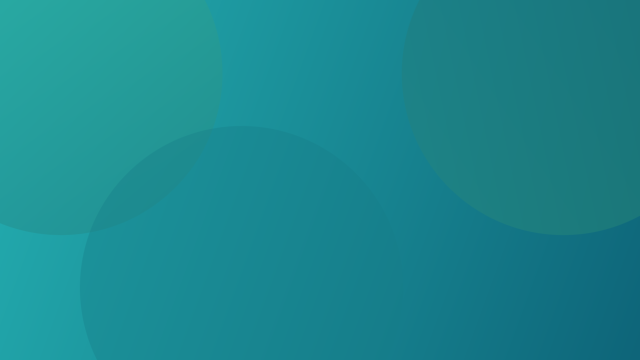
Write a Shadertoy shader that draws this background.

```glsl
// Three large translucent discs over a slanted teal-to-blue gradient.
// Each disc is a distance function with its own linear tint;
// lengths are in canvas heights, with the origin at the lower left.

const vec3 TEAL       = vec3(0.141, 0.686, 0.694);
const vec3 DEEP_BLUE  = vec3(0.053, 0.394, 0.473);
const vec3 GREEN      = vec3(0.275, 0.667, 0.431);
const vec3 DARK_GREEN = vec3(0.157, 0.396, 0.361);
const vec3 DARK_TEAL  = vec3(0.086, 0.490, 0.533);

const float SLOPE_ANGLE = radians(-20.0);  // direction of the backdrop
const float TINT_ANGLE  = radians(60.0);   // direction of the disc tints
const float RADIUS      = 0.449;
const float LEFT_ALPHA  = 0.20;
const float RIGHT_ALPHA = 0.21;
const float LOWER_ALPHA = 0.38;

const vec2 LEFT_DISC  = vec2(0.169, 0.796);
const vec2 LOWER_DISC = vec2(0.671, 0.201);
const vec2 RIGHT_DISC = vec2(1.565, 0.796);

vec2 heading(float angle) {
    return vec2(cos(angle), sin(angle));
}

// Linear gradient running from the upper left to the lower right corner
vec3 backdrop(vec2 p, float aspect) {
    vec2 dir = heading(SLOPE_ANGLE);
    vec2 start = vec2(0.0, 1.0);
    float span = dot(vec2(aspect, -1.0), dir);
    return mix(TEAL, DEEP_BLUE, clamp(dot(p - start, dir) / span, 0.0, 1.0));
}

// Blends in a disc whose tint changes along dir
vec3 addDisc(vec3 base, vec2 offset, vec2 dir, vec3 from, vec3 to, float alpha, float pixel) {
    float dist = length(offset) - RADIUS;
    float coverage = 1.0 - smoothstep(-pixel, pixel, dist);
    float t = clamp(0.5 + 0.5 * dot(offset, dir) / RADIUS, 0.0, 1.0);
    return mix(base, mix(from, to, t), alpha * coverage);
}

void mainImage(out vec4 fragColor, in vec2 fragCoord) {
    vec2 p = fragCoord / iResolution.y;
    float aspect = iResolution.x / iResolution.y;
    float pixel = 0.75 / iResolution.y;
    vec2 rising = heading(TINT_ANGLE);
    vec2 falling = heading(-TINT_ANGLE);

    vec3 color = backdrop(p, aspect);
    color = addDisc(color, p - LEFT_DISC, rising, DARK_GREEN, GREEN, LEFT_ALPHA, pixel);
    color = addDisc(color, p - RIGHT_DISC, falling, DARK_GREEN, GREEN, RIGHT_ALPHA, pixel);
    color = addDisc(color, p - LOWER_DISC, rising, DARK_TEAL, DARK_TEAL, LOWER_ALPHA, pixel);

    fragColor = vec4(color, 1.0);
}
```
